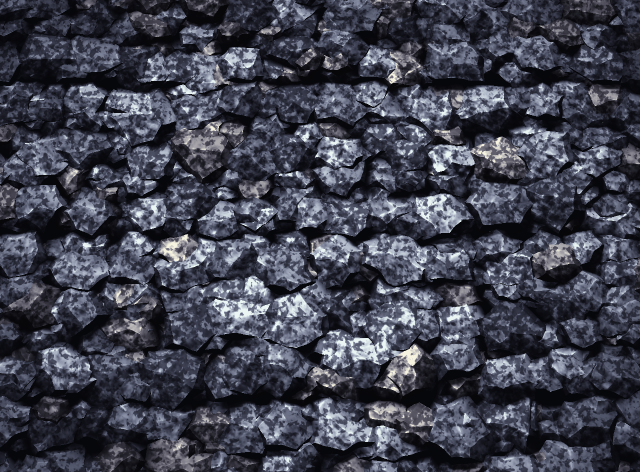
A WebGL 1 fragment shader for this texture:

```glsl
precision highp float;
uniform vec2 u_resolution;

const vec3 LIGHT = vec3(-0.13, 0.56, 0.82);
const vec3 WARM_TINT = vec3(1.07, 0.98, 0.88);

struct Rock { vec2 slope; float height; float seed; float crest; };

float hash(vec2 p) {
  return fract(sin(dot(p, vec2(127.1, 311.7))) * 43758.5453);
}

float noise(vec2 p) {
  vec2 i = floor(p), f = fract(p);
  f = f * f * (3.0 - 2.0 * f);
  return mix(mix(hash(i), hash(i + vec2(1.0, 0.0)), f.x),
             mix(hash(i + vec2(0.0, 1.0)), hash(i + 1.0), f.x), f.y);
}

float fbm(vec2 p) {
  float sum = 0.0, amp = 0.5;
  for (int i = 0; i < 3; i++) {
    sum += amp * noise(p);
    p = mat2(1.6, 1.2, -1.2, 1.6) * p + 5.3;
    amp *= 0.6;
  }
  return sum / 0.98;
}

// Convex stone: the lowest of six flanks and three tilted caps
Rock carve(vec2 p, float seed, float radius) {
  Rock rock = Rock(vec2(0.0), 9.0, seed, 0.0);
  float second = 9.0;
  for (int i = 0; i < 9; i++) {
    float k = float(i);
    float a = hash(vec2(seed, k)), b = hash(vec2(seed + 3.7, k));
    bool cap = i > 5;
    float angle = (cap ? 2.094 : 1.047) * (k + 0.5 * a) + seed;
    float steep = cap ? mix(0.08, 0.7, b) : mix(0.9, 2.8, b);
    float lift = cap ? mix(0.28, 0.42, a)
                     : steep * radius * mix(0.75, 1.0, fract(a * 7.0));
    vec2 dir = vec2(cos(angle), sin(angle));
    float h = lift - steep * dot(p, dir);
    if (h < rock.height) {
      second = rock.height;
      rock.height = h;
      rock.slope = dir * steep;
    } else second = min(second, h);
  }
  rock.crest = 1.0 - smoothstep(0.0, 0.045, second - rock.height);
  return rock;
}

// Scatter one size of stone and keep the highest surface
void addLayer(inout Rock best, vec2 p, float cells, float salt) {
  vec2 cell = floor(p * cells), local = fract(p * cells);
  for (int y = -1; y <= 1; y++)
  for (int x = -1; x <= 1; x++) {
    vec2 offset = vec2(float(x), float(y));
    vec2 id = cell + offset + salt;
    float seed = hash(id) * 97.0;
    vec2 jitter = vec2(hash(id + 17.3), hash(id + 41.9));
    vec2 q = local - offset - 0.25 - 0.5 * jitter;
    q *= vec2(0.9, 1.1);
    if (dot(q, q) > 0.95) continue;
    Rock rock = carve(q, seed, mix(0.48, 0.67, hash(id + 73.1)));
    if (rock.height < 0.0) continue;
    rock.height = (rock.height + 0.25 * hash(id + 9.7)) / cells;
    if (rock.height > best.height) best = rock;
  }
}

Rock pile(vec2 p) {
  Rock best = Rock(vec2(0.0), 0.0, 0.0, 0.0);
  addLayer(best, p, 9.0, 11.0);
  addLayer(best, p, 12.0, 53.0);
  addLayer(best, p, 18.0, 97.0);
  return best;
}

// Blue-grey ramp from black gaps to pale faces
vec3 steel(float tone) {
  return vec3(tone, 1.05 * tone, tone + 0.4 * tone * (1.0 - tone) + 0.008);
}

vec3 gravel(vec2 frag) {
  vec2 uv = frag / u_resolution;
  vec2 p = (frag - 0.5 * u_resolution) / u_resolution.y;
  p = vec2(p.x * (1.0 + 0.18 * p.y), p.y + 0.12 * p.y * p.y) + 20.0;
  p += 0.007 * (vec2(noise(p * 42.0), noise(p * 42.0 + 31.0)) - 0.5);
  Rock rock = pile(p);

  // Rough, chipped surface
  vec2 grainPos = p * 75.0 + rock.seed * 3.1;
  float grain = fbm(grainPos);
  vec2 bump = vec2(grain, fbm(grainPos + 19.0)) - 0.5;
  vec3 normal = normalize(vec3(rock.slope + 1.5 * bump, 1.0));
  float diffuse = pow(max(dot(normal, normalize(LIGHT)), 0.0), 1.6);
  float pitted = step(0.85, hash(vec2(rock.seed, 5.0)));
  float pits = smoothstep(0.28, 0.46, fbm(p * 105.0 + 8.0) - 0.12 * pitted);

  // Shade in the gaps and below taller neighbours
  float blocker = pile(p + vec2(-0.005, 0.021)).height - rock.height;
  float shadow = 1.0 - 0.85 * smoothstep(0.008, 0.024, blocker);
  float depth = smoothstep(0.008, 0.034, rock.height);
  float vignette = 1.2 - 0.88 * smoothstep(0.18, 0.95, length((uv - 0.5) * vec2(1.2, 1.1)));

  float albedo = mix(0.5, 1.05, hash(vec2(rock.seed, 2.0)));
  float tone = albedo * diffuse * (0.55 + 0.75 * grain) * mix(0.4, 1.0, pits);
  tone *= 1.0 + 0.4 * rock.crest * smoothstep(0.35, 0.6, grain);
  tone = 0.025 + tone * shadow * depth * vignette;
  float warmth = 0.7 * step(0.8, hash(vec2(rock.seed, 8.0)));
  return steel(min(tone, 0.92)) * mix(vec3(1.0), WARM_TINT, warmth);
}

void main() {
  vec3 color = vec3(0.0);
  for (int i = 0; i < 4; i++) {
    vec2 corner = vec2(mod(float(i), 2.0), floor(float(i) * 0.5));
    color += gravel(gl_FragCoord.xy + 0.5 * corner - 0.25);
  }
  gl_FragColor = vec4(color * 0.25, 1.0);
}
```
